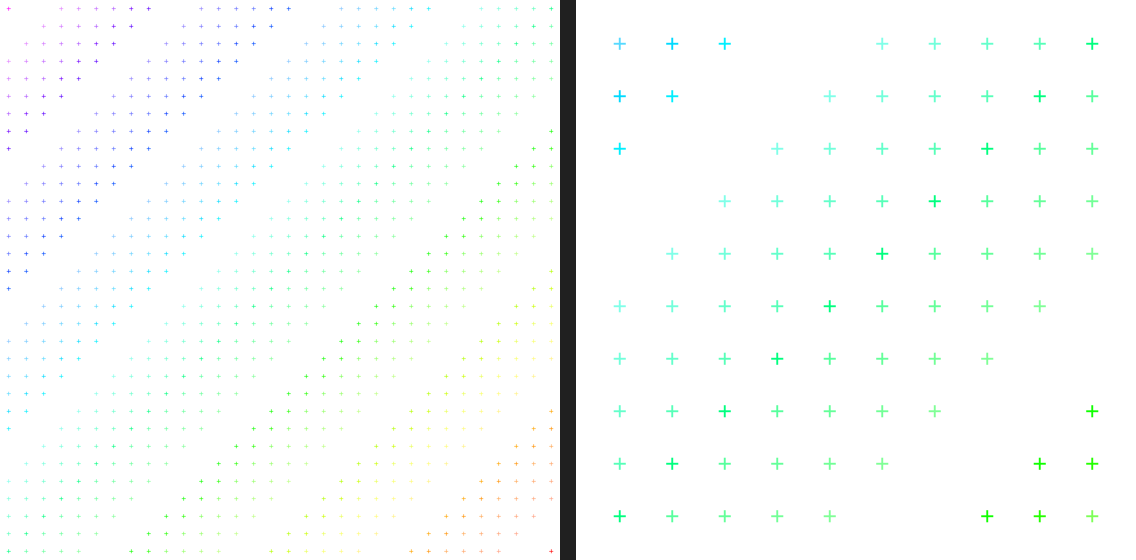
Left, the full canvas; right, a detail of the centre.
Give the GLSL for this pattern, as a WebGL 1 fragment shader.

```glsl
precision highp float;

// A square grid of hairline plus signs on white, tinted by a diagonal rainbow.
// Each sign's diagonal index sets its hue; its distance from the middle
// diagonal sets one of three bands: strong, faint or empty.

uniform vec2 u_resolution;

const float GRID = 32.0;            // signs across and down
const float ARM_LENGTH = 0.115;     // half length of a stroke, in cells
const float STROKE_HALF = 0.018;    // half width of a stroke, in cells
const float HUE_START = 0.8333;     // magenta at the top left, red at the bottom right
const float BAND_PERIOD = 8.0;      // diagonals per band cycle
const float STRONG_COUNT = 2.0;     // strong diagonals per cycle
const float VISIBLE_COUNT = 6.0;    // diagonals drawn per cycle
const float FAINT_NEAR = 0.66;      // opacity of the first faint diagonal
const float FAINT_FAR = 0.50;       // opacity of the last faint diagonal
const vec3 PAPER = vec3(1.0);

// Fully saturated colour for a hue in 0..1.
vec3 hueColor(float hue) {
  vec3 wheel = fract(hue + vec3(0.0, 2.0, 1.0) / 3.0);
  return clamp(abs(wheel * 6.0 - 3.0) - 1.0, 0.0, 1.0);
}

// Fraction of a pixel covered by a centred rectangle, exact at any scale.
float boxCoverage(vec2 p, vec2 halfSize, vec2 pixel) {
  vec2 upper = min(p + 0.5 * pixel, halfSize);
  vec2 lower = max(p - 0.5 * pixel, -halfSize);
  vec2 overlap = max(upper - lower, 0.0) / pixel;
  return overlap.x * overlap.y;
}

// Union of a horizontal and a vertical stroke.
float plusCoverage(vec2 p, vec2 pixel) {
  float across = boxCoverage(p, vec2(ARM_LENGTH, STROKE_HALF), pixel);
  float upright = boxCoverage(p, vec2(STROKE_HALF, ARM_LENGTH), pixel);
  float shared = boxCoverage(p, vec2(STROKE_HALF), pixel);
  return across + upright - shared;
}

// Opacity by whole-number distance from the middle diagonal.
float bandOpacity(float diagonalDistance) {
  float phase = mod(diagonalDistance + 1.0, BAND_PERIOD);
  float fade = (phase - STRONG_COUNT) / (VISIBLE_COUNT - STRONG_COUNT - 1.0);
  float faint = mix(FAINT_NEAR, FAINT_FAR, clamp(fade, 0.0, 1.0));
  float opacity = mix(1.0, faint, step(STRONG_COUNT - 0.5, phase));
  return opacity * (1.0 - step(VISIBLE_COUNT - 0.5, phase));
}

void main() {
  // Cell coordinates
  vec2 grid = gl_FragCoord.xy / u_resolution * GRID;
  vec2 pixel = GRID / u_resolution;
  vec2 cell = floor(grid);
  vec2 local = fract(grid) - 0.5;

  // Diagonal index: zero at the top left, largest at the bottom right
  float lastIndex = GRID - 1.0;
  float diagonal = cell.x + lastIndex - cell.y;
  float hue = HUE_START * (1.0 - diagonal / (2.0 * lastIndex));

  // Ink over paper
  float ink = plusCoverage(local, pixel) * bandOpacity(abs(diagonal - lastIndex));
  gl_FragColor = vec4(mix(PAPER, hueColor(hue), ink), 1.0);
}
```
